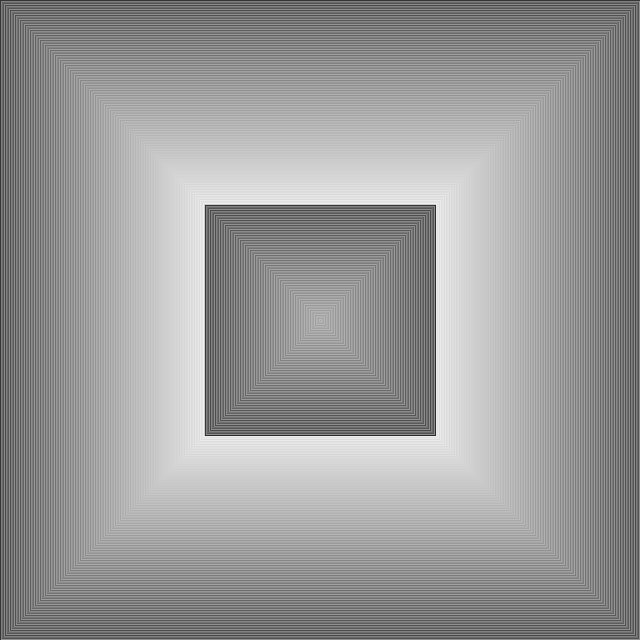
Give the GLSL for this background, as a WebGL 2 fragment shader.

```glsl
#version 300 es
precision highp float;
// Concentric hairline squares: rings whose grey climbs inward, set on a pale ground.
// The climb wraps back to black partway in, which makes a dark inner square.
// Lines lie along a Chebyshev distance and are smoothed by a windowed sinc filter.

#define LINES 768.0        // line widths across the canvas
#define EDGE_RING 384.0    // outermost ring, in line widths from the center
#define RAMP_LENGTH 246.0  // line widths for one black-to-white climb
#define GROUND 0.81        // grey between the rings
#define CENTER_SHIFT vec2(0.5, -0.5) // center offset, in line widths
#define LOBES 3.0          // reach of the smoothing filter, in pixels

uniform vec2 u_resolution;
out vec4 outColor;

const float PI = 3.14159;

// Grey of the line at a whole distance; even lines are rings, odd ones are ground.
float lineGrey(float line) {
    float ring = abs(line);
    if (mod(ring, 2.0) > 0.5) return GROUND;
    // The small bias keeps the wrap stable
    return fract((EDGE_RING - ring) / RAMP_LENGTH + 0.001);
}

float sinc(float x) {
    return abs(x) < 0.001 ? 1.0 : sin(PI * x) / (PI * x);
}

// Sinc windowed by its own stretched main lobe
float filterWeight(float x) {
    return abs(x) < LOBES ? sinc(x) * sinc(x / LOBES) : 0.0;
}

void main() {
    // Canvas position, measured in line widths from the center
    float side = min(u_resolution.x, u_resolution.y);
    vec2 p = (gl_FragCoord.xy - 0.5 * u_resolution) / side * LINES - CENTER_SHIFT;
    float distanceOut = max(abs(p.x), abs(p.y));

    // Weighted mean of the lines near this pixel
    float pixelSize = max(LINES / side, 1.0);
    float nearest = floor(distanceOut + 0.5);
    int reach = int(ceil(LOBES * pixelSize));
    float greySum = 0.0;
    float weightSum = 0.0;
    for (int i = -reach; i <= reach; i++) {
        float line = nearest + float(i);
        if (line > EDGE_RING) break;
        float weight = filterWeight((line - distanceOut) / pixelSize);
        greySum += weight * lineGrey(line);
        weightSum += weight;
    }
    outColor = vec4(vec3(clamp(greySum / weightSum, 0.0, 1.0)), 1.0);
}
```
